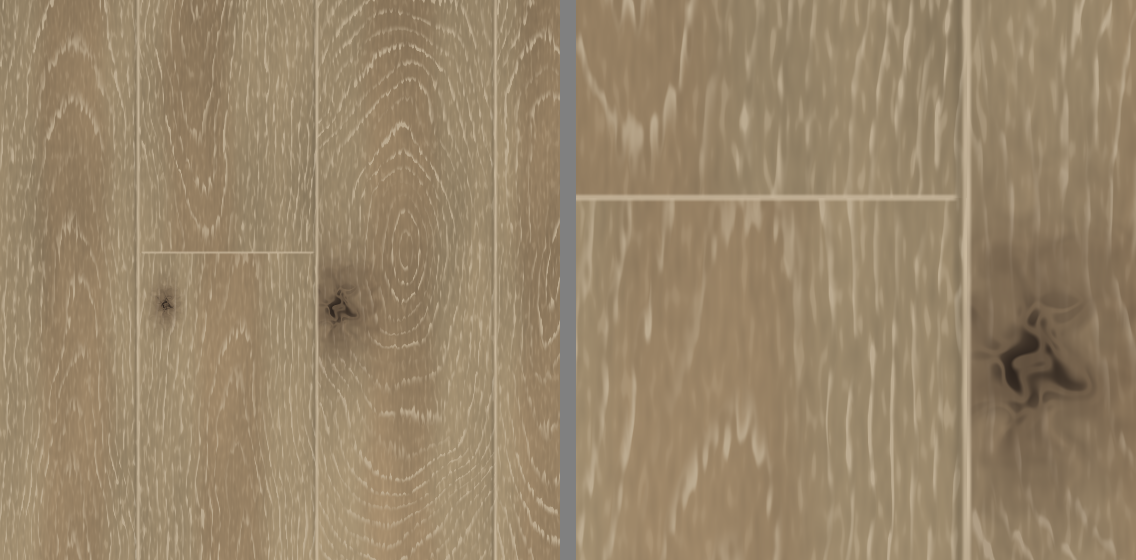
Left, the full canvas; right, a detail of the centre.
Give the GLSL for this texture, as a Shadertoy shader.

```glsl
// Pale limed-oak floor: upright planks split by light seams, one butt joint and two knots.
// Each plank cuts nested elliptical growth rings; gradient noise bends the rings and
// breaks their chalky lines into short pores.

const float PLANK_WIDTH = 0.319;
const float FIRST_SEAM = 0.247;
const float JOINT_Y = 0.549;

const vec3 OAK = vec3(0.606, 0.534, 0.420);
const vec3 HEARTWOOD = vec3(0.570, 0.482, 0.370);
const vec3 LIME = vec3(0.750, 0.685, 0.582);
const vec3 SEAM = vec3(0.785, 0.718, 0.615);
const vec3 KNOT_BROWN = vec3(0.350, 0.265, 0.200);
const vec3 KNOT_CORE = vec3(0.170, 0.135, 0.110);

// Ring centre x, y, sideways squeeze, ring spacing
const vec4 RINGS[5] = vec4[5](
    vec4(0.132, -0.10, 8.5, 0.115),
    vec4(0.362, 1.20, 8.5, 0.105),
    vec4(0.715, 0.55, 2.4, 0.037),
    vec4(0.985, 0.53, 5.0, 0.070),
    vec4(0.420, -0.16, 9.0, 0.115));

// Knot centre x, y, radius, plank column
const vec4 KNOTS[2] = vec4[2](
    vec4(0.604, 0.452, 0.034, 2.0),
    vec4(0.296, 0.457, 0.013, 1.0));

vec2 hashGradient(vec2 cell) {
    vec3 q = fract(cell.xyx * vec3(0.1031, 0.1030, 0.0973));
    q += dot(q, q.yzx + 33.33);
    return 2.0 * fract((q.xx + q.yz) * q.zy) - 1.0;
}

float gradientNoise(vec2 p) {
    vec2 i = floor(p), f = fract(p);
    vec2 u = f * f * f * (f * (f * 6.0 - 15.0) + 10.0);
    vec2 e = vec2(0.0, 1.0);
    float low = mix(dot(hashGradient(i), f),
                    dot(hashGradient(i + e.yx), f - e.yx), u.x);
    float high = mix(dot(hashGradient(i + e.xy), f - e.xy),
                     dot(hashGradient(i + e.yy), f - e.yy), u.x);
    return mix(low, high, u.y);
}

float softLine(float dist, float halfWidth, float blur) {
    return 1.0 - smoothstep(halfWidth - blur, halfWidth + blur, abs(dist));
}

// Soft oval around a knot, taller than wide
float knotHalo(vec2 p, vec4 knot, float size) {
    vec2 q = (p - knot.xy) / (knot.z * size * vec2(1.0, 1.5));
    return exp(-dot(q, q));
}

// Growth-ring count at p, bent by noise
float ringPhase(vec2 p, vec4 ring, vec2 seed) {
    vec2 d = p - ring.xy;
    d.x += 0.050 * gradientNoise(p * vec2(5.0, 3.5) + seed)
         + 0.012 * gradientNoise(p * vec2(17.0, 12.0) + seed);
    d.y += 0.035 * gradientNoise(p * vec2(13.0, 9.0) - seed);
    float radius = length(vec2(d.x * ring.z, d.y));
    radius += 0.10 * gradientNoise(p * vec2(4.0, 5.0) - seed);
    return radius / ring.w;
}

// Chalky line at the start of each ring: crisp inner edge, fading outer edge
float limeLine(float phase, vec2 p) {
    float r = fract(phase);
    float id = floor(phase);
    float strength = 0.72 + 1.5 * gradientNoise(vec2(id * 3.71 + 0.4, p.y * 4.0 + id * 0.37));
    float tail = 0.36 + 0.25 * gradientNoise(p * vec2(11.0, 8.0));
    return smoothstep(0.0, 0.12, r) * (1.0 - smoothstep(0.13, tail, r)) * max(strength, 0.12);
}

vec3 addKnot(vec3 color, vec2 p, vec4 knot) {
    vec2 q = (p - knot.xy) / knot.z;
    q += 0.9 * vec2(gradientNoise(q * 1.3 + 4.0), gradientNoise(q * 1.3 + 19.0));
    float halo = exp(-0.30 * dot(q * vec2(1.0, 0.6), q * vec2(1.0, 0.6)));
    float heart = exp(-2.2 * dot(q * vec2(1.0, 0.7), q * vec2(1.0, 0.7)));
    float cracks = smoothstep(0.05, 0.30, abs(gradientNoise(q * 2.1 + 7.0)));
    color *= 1.0 + 0.25 * halo * gradientNoise(q * vec2(2.6, 1.8));
    color = mix(color, KNOT_BROWN, 0.55 * halo);
    return mix(color, KNOT_CORE, heart * (0.25 + 0.75 * cracks));
}

void mainImage(out vec4 fragColor, in vec2 fragCoord) {
    vec2 p = fragCoord / iResolution.xy;
    float pixel = 1.0 / iResolution.y;

    // Plank lookup
    float across = (p.x - FIRST_SEAM) / PLANK_WIDTH;
    float column = floor(across) + 1.0;
    int plank = column == 1.0 && p.y < JOINT_Y ? 4 : int(clamp(column, 0.0, 3.0));
    vec4 ring = RINGS[plank];
    vec2 seed = vec2(17.3, 9.1) * float(plank + 1);

    // Pores, fibre and broad shading
    float pores = gradientNoise(p * vec2(170.0, 24.0) + seed);
    float fibre = gradientNoise(p * vec2(240.0, 55.0) - seed);
    float cloud = gradientNoise(p * vec2(7.0, 2.5) + seed)
                + 0.6 * gradientNoise(p * vec2(24.0, 4.0) - seed);

    // Wood colour with a wavering heartwood band
    float fromHeart = abs(p.x - ring.x + 0.03 * gradientNoise(p * vec2(2.0, 5.0) + seed));
    float heart = 1.0 - smoothstep(0.035, 0.085, fromHeart);
    vec3 color = mix(OAK, HEARTWOOD, heart * 0.85);
    color *= 1.045 - 0.085 * p.y + 0.13 * cloud + 0.06 * pores + 0.07 * fibre;

    // Limed rings, weaker around knots
    float phase = ringPhase(p, ring, seed) + 0.30 * pores + 0.12 * fibre;
    float lime = limeLine(phase, p) * smoothstep(-0.40, 0.25, pores + 0.8 * fibre);
    lime += 0.40 * smoothstep(0.10, 0.45, fibre + 0.4 * pores) * (1.0 - 0.6 * heart);
    for (int k = 0; k < 2; k++)
        if (KNOTS[k].w == column) lime *= 1.0 - 0.8 * knotHalo(p, KNOTS[k], 1.4);
    color = mix(color, LIME, clamp(lime, 0.0, 0.9));

    for (int k = 0; k < 2; k++)
        if (KNOTS[k].w == column) color = addKnot(color, p, KNOTS[k]);

    // Bevel shade, long seams and butt joint
    float seamDist = (fract(across + 0.5) - 0.5) * PLANK_WIDTH;
    float wear = 0.82 + 0.4 * gradientNoise(vec2(column * 7.3, p.y * 22.0));
    color *= 1.0 - 0.12 * softLine(seamDist + 0.005, 0.002, 0.002 + pixel);
    color = mix(color, SEAM, wear * softLine(seamDist, 0.0023, 0.0008 + pixel));
    float joint = column == 1.0 ? softLine(p.y - JOINT_Y, 0.0017, 0.0006 + pixel) : 0.0;
    color = mix(color, SEAM, 0.8 * joint * smoothstep(0.004, 0.009, abs(seamDist)));
    fragColor = vec4(clamp(color, 0.0, 1.0), 1.0);
}
```
